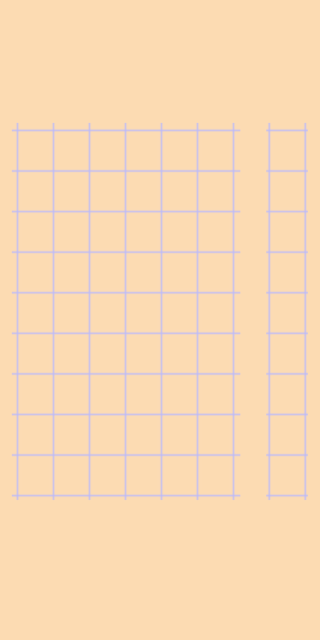
This pattern is drawn by a Shadertoy shader. Its source:

```glsl
// Two ruled panels of soft lavender lines on a plain peach ground.
// Each panel repeats a line profile along x and y, clipped to overhanging
// spans; crossings are tinted twice. Lengths are in canvas widths.

#define PAPER vec3(0.99, 0.86, 0.70)
#define INK vec3(0.735, 0.73, 0.985)
#define CELL vec2(0.1125, 0.1268)
#define BASE_Y 0.4512
#define ROWS 10.0
#define SPAN_Y vec2(0.4375, 1.616)
#define LINE_WIDTH 0.0034
#define LINE_ALPHA 0.74

// Soft profile of the nearest of count evenly spaced lines.
float ruledLines(float x, float start, float spacing, float count) {
    float index = clamp(floor((x - start) / spacing + 0.5), 0.0, count - 1.0);
    float d = (x - start - index * spacing) / LINE_WIDTH;
    return LINE_ALPHA * exp(-d * d);
}

// Smooth-edged interval mask.
float within(float x, vec2 span) {
    float edge = 0.75 / iResolution.x;
    return smoothstep(span.x - edge, span.x + edge, x)
         * (1.0 - smoothstep(span.y - edge, span.y + edge, x));
}

// Layer one panel of rows and columns over the ground.
vec3 drawPanel(vec3 color, vec2 p, float startX, float columns, vec2 spanX) {
    float vertical = ruledLines(p.x, startX, CELL.x, columns) * within(p.y, SPAN_Y);
    float horizontal = ruledLines(p.y, BASE_Y, CELL.y, ROWS) * within(p.x, spanX);
    color = mix(color, INK, vertical);
    return mix(color, INK, horizontal);
}

void mainImage(out vec4 fragColor, in vec2 fragCoord) {
    vec2 p = fragCoord / iResolution.xy * vec2(1.0, 2.0);

    // Wide panel, then the narrow one to its right
    vec3 color = drawPanel(PAPER, p, 0.0547, 7.0, vec2(0.037, 0.751));
    color = drawPanel(color, p, 0.8415, 2.0, vec2(0.832, 0.962));

    fragColor = vec4(color, 1.0);
}
```
